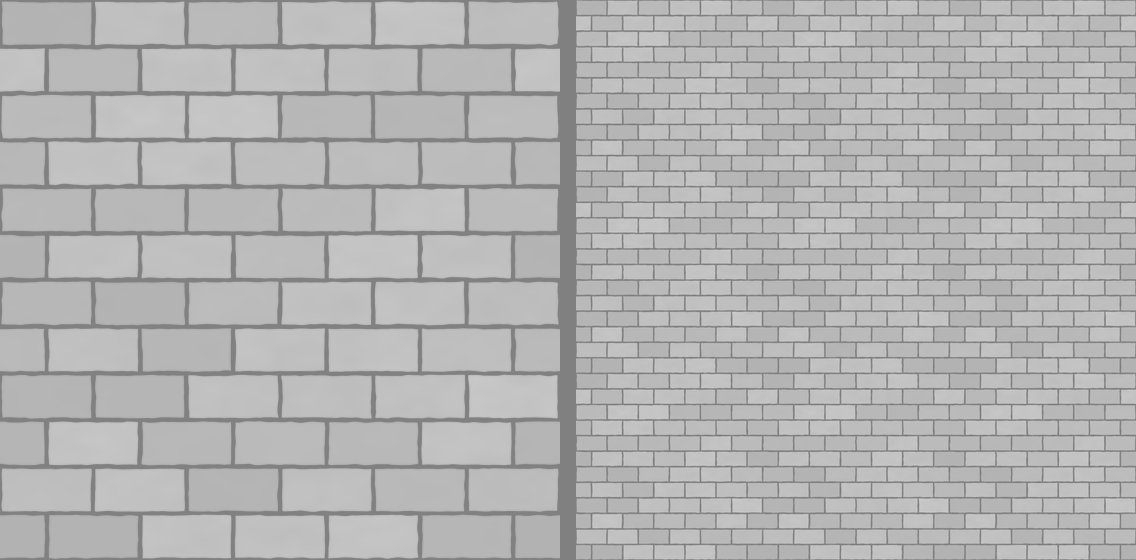
Left, the tile; right, the same tile 3 across and 3 down.
This texture is drawn by a WebGL 2 fragment shader. Its source:

```glsl
#version 300 es
precision highp float;

uniform vec2 u_resolution;
out vec4 fragColor;

const vec2 BRICK_COUNT = vec2(6.0, 12.0);
const float JOINT_WIDTH = 0.0076;
const float CORNER_RADIUS = 0.0018;
const float EDGE_SOFTNESS = 0.0022;
const float WOBBLE = 0.0026;
const vec3 MORTAR = vec3(0.505);
const vec3 BRICK_DARK = vec3(0.698);
const vec3 BRICK_LIGHT = vec3(0.768);

// Integer hash giving a value from 0 to 1
float hash(vec2 cell, float seed) {
    uvec3 k = uvec3(ivec3(vec3(cell, seed)));
    uint h = k.x * 1597334677u ^ k.y * 3812015801u ^ k.z * 2798796415u;
    h = (h ^ (h >> 16)) * 2146121005u;
    h = (h ^ (h >> 15)) * 2221713035u;
    h ^= h >> 16;
    return float(h >> 8) / 16777216.0;
}

// Value noise that wraps after a whole number of cells
float wrapNoise(vec2 uv, vec2 cells, float seed) {
    vec2 p = uv * cells;
    vec2 i = floor(p);
    vec2 f = fract(p);
    f = f * f * (3.0 - 2.0 * f);
    vec2 a = mod(i, cells);
    vec2 b = mod(i + 1.0, cells);
    float low = mix(hash(a, seed), hash(vec2(b.x, a.y), seed), f.x);
    float high = mix(hash(vec2(a.x, b.y), seed), hash(b, seed), f.x);
    return mix(low, high, f.y);
}

float roundedBox(vec2 p, vec2 halfSize, float radius) {
    vec2 q = abs(p) - halfSize + radius;
    return length(max(q, 0.0)) + min(max(q.x, q.y), 0.0) - radius;
}

// Running bond: xy is the position inside the brick, zw its wrapped index
vec4 brickCell(vec2 uv, vec2 count) {
    vec2 p = uv * count;
    p.x += 0.5 * (1.0 - mod(floor(p.y), 2.0));
    return vec4((fract(p) - 0.5) / count, mod(floor(p), count));
}

// Uneven brick outline, different for each brick
float brickDistance(vec2 uv, vec2 local, float seed) {
    vec2 shift = vec2(wrapNoise(uv, vec2(52.0), seed),
                      wrapNoise(uv, vec2(52.0), seed + 1.0)) - 0.5;
    float chips = wrapNoise(uv, vec2(110.0), seed + 2.0) - 0.5;
    vec2 halfSize = 0.5 / BRICK_COUNT - 0.5 * JOINT_WIDTH;
    return roundedBox(local + shift * WOBBLE, halfSize, CORNER_RADIUS)
        + chips * WOBBLE * 0.35;
}

// Flat tone per brick, with faint clouds that show most on light bricks
vec3 brickColor(vec2 uv, vec2 id, float seed) {
    float tone = hash(id, 7.0);
    float clouds = 0.65 * wrapNoise(uv, vec2(16.0, 24.0), seed + 3.0)
                 + 0.35 * wrapNoise(uv, vec2(40.0, 56.0), seed + 4.0) - 0.5;
    return mix(BRICK_DARK, BRICK_LIGHT, tone) + clouds * mix(0.006, 0.04, tone * tone);
}

void main() {
    vec2 uv = gl_FragCoord.xy / u_resolution;
    vec4 cell = brickCell(uv, BRICK_COUNT);
    float seed = 10.0 + 8.0 * (cell.z + cell.w * BRICK_COUNT.x);

    float dist = brickDistance(uv, cell.xy, seed);
    float pixel = 1.0 / min(u_resolution.x, u_resolution.y);
    float soft = 0.5 * max(EDGE_SOFTNESS, 1.5 * pixel);
    float cover = 1.0 - smoothstep(-soft, soft, dist);

    // Slight shade just inside the brick edge
    float rim = smoothstep(-0.005, 0.0, dist);
    vec3 brick = brickColor(uv, cell.zw, seed) - 0.02 * rim;
    fragColor = vec4(mix(MORTAR, brick, cover), 1.0);
}
```
